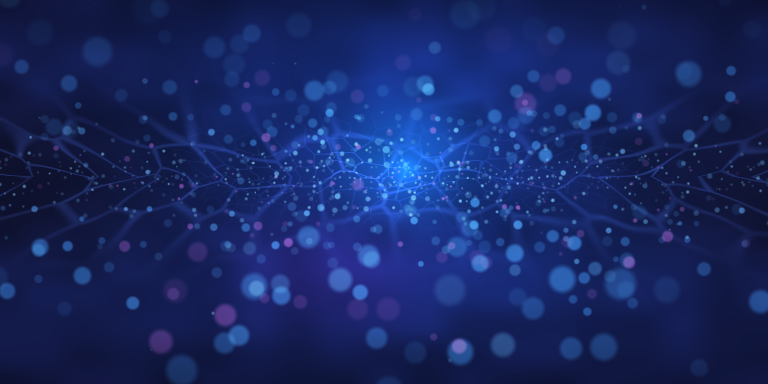
Give the GLSL for this background, as a Shadertoy shader.

```glsl
const float HORIZON = 0.54;
const vec2 GLOW_CENTRE = vec2(1.055, 0.555);
const vec2 VIOLET_CENTRE = vec2(0.87, 0.30);
const vec3 NIGHT = vec3(0.058, 0.064, 0.165);
const vec3 HAZE = vec3(0.012, 0.032, 0.105);
const vec3 WIDE_GLOW = vec3(0.025, 0.115, 0.32);
const vec3 CORE_GLOW = vec3(0.02, 0.20, 0.33);
const vec3 VIOLET_GLOW = vec3(0.075, 0.005, 0.09);
const vec3 WEB_COLOUR = vec3(0.15, 0.23, 0.46);
const vec3 SPECK_COLOUR = vec3(0.50, 0.80, 1.00);
const vec3 BLUE_LIGHT = vec3(0.20, 0.54, 0.96);
const vec3 PINK_LIGHT = vec3(0.62, 0.30, 0.72);
const int BOKEH_LAYERS = 14;
const float BOKEH_DENSITY = 0.52;
const float PINK_SHARE = 0.15;

vec3 hash3(vec2 p) {
    vec3 q = fract(p.xyx * vec3(0.1031, 0.1030, 0.0973));
    q += dot(q, q.yxz + 33.33);
    return fract((q.xxy + q.yzz) * q.zyx);
}

float noise(vec2 p) {
    vec2 i = floor(p), f = fract(p);
    f = f * f * (3.0 - 2.0 * f);
    return mix(mix(hash3(i).x, hash3(i + vec2(1, 0)).x, f.x),
               mix(hash3(i + vec2(0, 1)).x, hash3(i + vec2(1, 1)).x, f.x), f.y);
}

float gauss(vec2 offset, vec2 size) {
    vec2 q = offset / size;
    return exp(-dot(q, q));
}

// Gap between the two nearest cell seeds: zero along the web strands
float webGap(vec2 p) {
    vec2 id = floor(p);
    float nearest = 9.0, second = 9.0;
    for (int y = -1; y <= 1; y++)
    for (int x = -1; x <= 1; x++) {
        vec2 cell = id + vec2(x, y);
        float d = length(cell + 0.1 + 0.8 * hash3(cell).xy - p);
        second = min(second, max(nearest, d));
        nearest = min(nearest, d);
    }
    return second - nearest;
}

float strand(vec2 p, float width) {
    return 1.0 - smoothstep(0.0, width, webGap(p));
}

// One sheet of discs; depth 0 is in focus, 1 is far out of focus
vec3 bokehLayer(vec2 p, float depth, float seed, float pixel) {
    float size = mix(0.014, 0.20, pow(depth, 1.3));
    vec2 shift = seed * vec2(7.31, 3.17);
    vec2 grid = p / size + shift;
    vec2 id = floor(grid);
    vec3 place = hash3(id + seed * 57.0);
    vec3 look = hash3(id + seed * 91.0 + 17.0);

    float radius = mix(0.10, 0.23, place.z);
    vec2 centre = id + mix(vec2(radius * 1.3), vec2(1.0 - radius * 1.3), place.xy);
    vec2 pos = (centre - shift) * size;
    float away = abs(pos.y - HORIZON);

    // Discs gather at the height where their blur belongs
    float band = (away - 0.40 * depth) / (0.045 + 0.09 * depth);
    float across = (pos.x - GLOW_CENTRE.x) / mix(0.45, 0.85, depth);
    float middle = exp(-across * across);
    float chance = BOKEH_DENSITY * exp(-band * band) * mix(0.35, 1.0, middle);
    float present = step(hash3(id + seed * 31.0 + 5.0).x, chance);

    float soft = max(0.28 * radius, pixel / size);
    float disc = 1.0 - smoothstep(radius - soft, radius + soft, length(grid - centre));
    float power = mix(0.22, 1.0, look.y * look.y) * mix(1.0, 0.62, depth);
    power *= mix(0.6, 1.0, middle);
    power *= 1.0 - 0.68 * smoothstep(0.18, 0.40, pos.y - HORIZON);

    vec3 light = mix(SPECK_COLOUR, BLUE_LIGHT, smoothstep(0.0, 0.35, depth));
    light = mix(light, SPECK_COLOUR, 0.5 * smoothstep(0.75, 1.0, look.z));
    light = mix(light, PINK_LIGHT, step(look.x, PINK_SHARE));
    return light * disc * power * present;
}

void mainImage(out vec4 fragColor, in vec2 fragCoord) {
    float pixel = 1.0 / iResolution.y;
    vec2 p = fragCoord * pixel;
    float away = abs(p.y - HORIZON);
    vec2 fromGlow = p - GLOW_CENTRE;

    // Dark field with haze above and below the horizon
    vec3 col = NIGHT + HAZE * smoothstep(0.04, 0.32, away);
    col += WIDE_GLOW * gauss(fromGlow - vec2(0.0, 0.03), vec2(0.62, 0.42));
    col += VIOLET_GLOW * gauss(p - VIOLET_CENTRE, vec2(0.24, 0.14));
    col *= 0.84 + 0.32 * noise(p * vec2(9.0, 13.0));

    // Cell web, sharp at the horizon and blurred away from it
    vec2 bend = 0.035 * vec2(noise(p * 9.0), noise(p * 9.0 + 40.0));
    vec2 plane = (fromGlow + bend) * vec2(7.5, 12.0) / (1.0 + 2.0 * away);
    float coarse = strand(plane, 0.075 + 1.1 * away) * exp(-away * away / 0.025);
    float fine = strand(plane * 2.6 + 11.0, 0.13) * gauss(fromGlow, vec2(0.48, 0.10));
    col += WEB_COLOUR * (0.52 * coarse + 0.48 * fine) * (0.4 + 0.8 * noise(p * 14.0 + 7.0));

    // Central light
    col += CORE_GLOW * gauss(fromGlow - vec2(0.0, 0.03), vec2(0.16, 0.14));
    col += CORE_GLOW * 0.9 * gauss(fromGlow, vec2(0.035));

    // Scattered lights
    for (int i = 0; i < BOKEH_LAYERS; i++) {
        float depth = float(i) / float(BOKEH_LAYERS - 1);
        col += bokehLayer(p, depth, float(i) + 1.0, pixel) * (1.0 - col);
    }

    // Darker top and bottom rims
    col *= 1.0 - 0.22 * smoothstep(0.34, 0.54, abs(p.y - 0.5));
    fragColor = vec4(clamp(col, 0.0, 1.0), 1.0);
}
```
